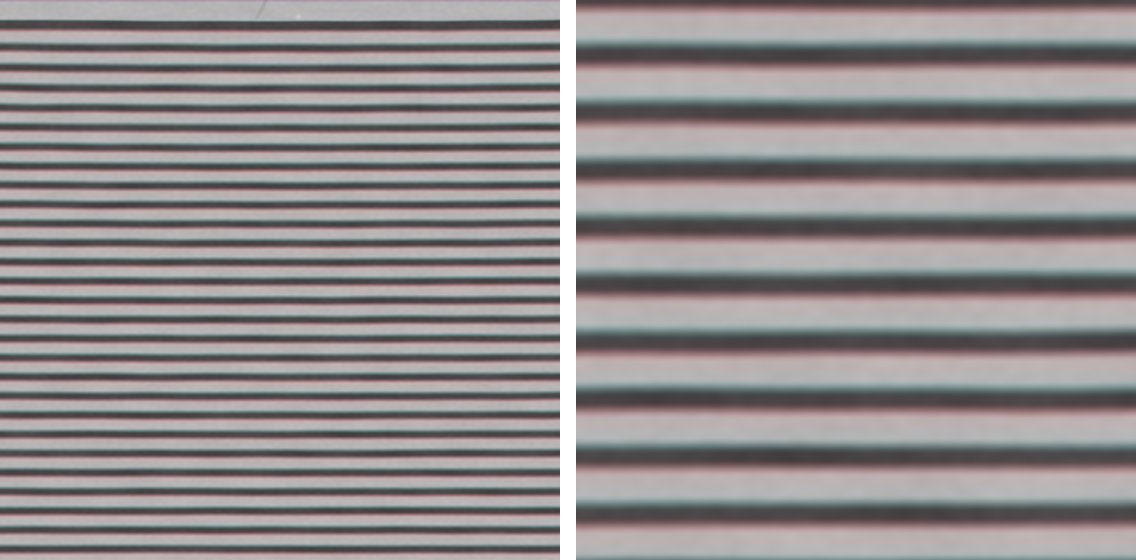
Left: the whole. Right: its middle third, enlarged.
Give the GLSL for this texture, as a three.js fragment shader.

```glsl
// Horizontal ribbed slats under a plain header strip, with red and teal colour fringes
varying vec2 vUv;

vec2 hashGradient(vec2 cell) {
  float angle = 6.2832 * fract(sin(dot(cell, vec2(127.1, 311.7))) * 43758.5);
  return vec2(cos(angle), sin(angle));
}

float gradientNoise(vec2 p) {
  vec2 i = floor(p), f = fract(p);
  vec2 u = f * f * (3.0 - 2.0 * f);
  float low = mix(dot(hashGradient(i), f),
                  dot(hashGradient(i + vec2(1.0, 0.0)), f - vec2(1.0, 0.0)), u.x);
  float high = mix(dot(hashGradient(i + vec2(0.0, 1.0)), f - vec2(0.0, 1.0)),
                   dot(hashGradient(i + 1.0), f - 1.0), u.x);
  return mix(low, high, u.y);
}

// Slat coordinate: whole numbers are groove centres, slightly wider apart near the top
float slatRow(float depth) {
  float stretch = max(0.297 - depth, 0.0);
  return 7.0 + (depth - 0.297) * 29.25 + 4.44 * stretch * stretch;
}

void main() {
  float depth = 1.0 - vUv.y;

  // Slight sag across the width, strongest at the top
  float across = 2.0 * vUv.x - 1.0;
  float sag = 0.0025 * (0.6 - across * across) * (1.0 - depth);
  float row = slatRow(depth - sag);
  float index = max(floor(row + 0.5), 0.0);
  float header = 1.0 - step(0.5, index);

  // Uneven groove position and fringe strength along each slat
  float wobble = 0.03 * gradientNoise(vec2(vUv.x * 9.0, index * 1.37 + 0.4));
  float fringe = 1.0 + 0.5 * gradientNoise(vec2(vUv.x * 3.0 + 5.0, index * 0.73 + 0.3));
  float phase = row - index + wobble;

  // The top groove is thicker, with a crisp upper edge
  float thick = phase + 0.12;
  thick = sign(thick) * max(abs(thick) - 0.09, 0.0);
  thick *= thick < 0.0 ? 1.8 : 1.0;
  phase = mix(phase, thick, header);

  // Groove shading, offset per channel to give the fringes
  vec3 channelPhase = phase + vec3(0.024, -0.013, -0.011) * fringe;
  vec3 lit = smoothstep(0.05, 0.34, abs(channelPhase));
  vec3 grooveColor = vec3(0.285, 0.265, 0.272)
                   + 0.04 * gradientNoise(vec2(vUv.x * 12.0, index * 1.91 + 0.2));
  vec3 slatColor = mix(vec3(0.738, 0.698, 0.698), vec3(0.715, 0.710, 0.715),
                       smoothstep(0.15, -0.35, phase));
  vec3 color = mix(grooveColor, slatColor, lit);

  // Header strip: mauve top edge, faint crease and small notch
  float strip = 1.0 - smoothstep(0.030, 0.036, depth);
  color = mix(color, vec3(0.66, 0.57, 0.65), 0.8 * (1.0 - smoothstep(0.001, 0.005, depth)));
  float crease = abs(vUv.x - 0.475 + 0.5 * depth);
  color -= 0.05 * strip * (1.0 - smoothstep(0.001, 0.006, crease));
  float notch = smoothstep(0.008, 0.0, abs(vUv.x - 0.533))
              * smoothstep(0.022, 0.032, depth) * strip;
  color += 0.10 * notch;

  // Soft blotches and fine grain
  color += 0.025 * gradientNoise(vUv * vec2(14.0, 40.0));
  color += 0.020 * gradientNoise(vUv * vec2(90.0, 130.0));

  gl_FragColor = vec4(color, 1.0);
}
```
